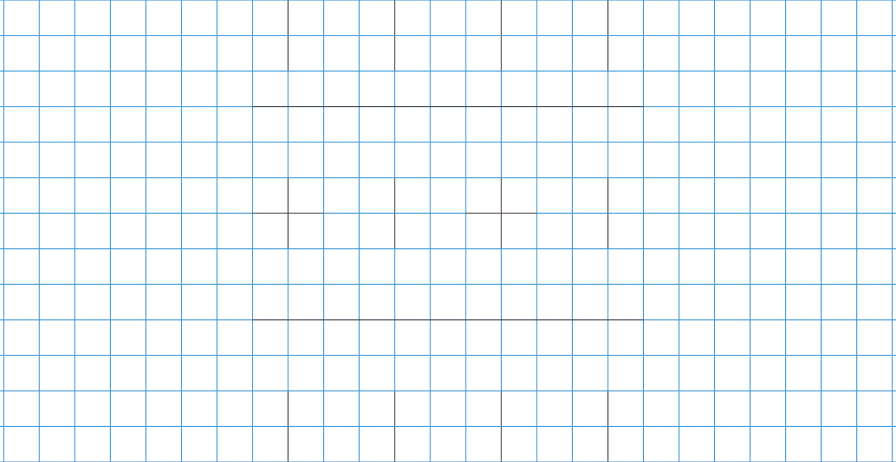
A WebGL 2 fragment shader for this pattern:

```glsl
#version 300 es
precision highp float;

uniform vec2 u_resolution;
out vec4 fragColor;

const float ROWS = 13.0;
const float MIDDLE_COLUMN = 12.5;
const float LINE_WIDTH = 0.0295; // in cells
const vec3 PAPER = vec3(1.0);
const vec3 BLUE = vec3(0.27, 0.61, 0.85);
const vec3 SLATE = vec3(0.20, 0.25, 0.32);
const vec3 WARM_GREY = vec3(0.36, 0.32, 0.32);

float hash(float n) {
    return fract(sin(n * 12.9898) * 43758.5453);
}

// Share of a pixel covered by a line whose centre is at distance d
float lineCoverage(float d, float width, float pixel) {
    float low = max(d - 0.5 * pixel, -0.5 * width);
    float high = min(d + 0.5 * pixel, 0.5 * width);
    return clamp((high - low) / pixel, 0.0, 1.0);
}

// Smooth mask of the span from a to b
float span(float v, float a, float b, float pixel) {
    return clamp((v - a) / pixel + 0.5, 0.0, 1.0)
         * clamp((b - v) / pixel + 0.5, 0.0, 1.0);
}

// True where the line index is start plus a multiple of period
bool onPeriod(float index, float start, float period) {
    return mod(index - start + 0.5, period) < 1.0;
}

// Short dark strokes on every third column of the middle block
float columnAccent(float column, float y, float pixel) {
    if (column < 7.5 || column > 17.5 || !onPeriod(column, 8.0, 3.0)) return 0.0;
    float mask = 0.0;
    for (int i = 0; i < 3; i++) {
        float centre = max(6.0 * float(i), 1.0);
        mask = max(mask, span(y, centre - 1.0, centre + 1.0, pixel));
    }
    return mask;
}

// Two long dark rows, with a pair of short strokes between them
float rowAccent(float row, float x, float pixel) {
    if (onPeriod(row, 3.0, 6.0)) return span(x, 7.0, 18.0, pixel);
    if (abs(row - 6.0) > 0.5) return 0.0;
    return max(span(x, 7.0, 9.0, pixel), span(x, 13.0, 15.0, pixel));
}

// Slight change of strength from line to line
vec3 gridInk(float seed) {
    return mix(BLUE, PAPER, 0.14 * hash(seed) - 0.05);
}

void main() {
    // Cell coordinates, with rows counted down from the top
    float pixel = ROWS / u_resolution.y;
    vec2 p = vec2(gl_FragCoord.x - 0.5 * u_resolution.x,
                  u_resolution.y - gl_FragCoord.y) * pixel;
    p.x += MIDDLE_COLUMN;
    vec2 index = floor(p + 0.5);
    vec2 offset = p - index;

    // Ink of the nearest column and row
    vec3 columnDark = abs(index.x - MIDDLE_COLUMN) < 2.0 ? WARM_GREY : SLATE;
    vec3 rowDark = abs(index.y - 6.0) < 0.5 ? WARM_GREY : SLATE;
    vec3 columnInk = mix(gridInk(index.x + 3.0), columnDark,
                         columnAccent(index.x, p.y, pixel));
    vec3 rowInk = mix(gridInk(index.y + 51.0), rowDark,
                      rowAccent(index.y, p.x, pixel));

    // Lines over the paper
    vec3 color = mix(PAPER, columnInk, lineCoverage(offset.x, LINE_WIDTH, pixel));
    color = mix(color, rowInk, lineCoverage(offset.y, LINE_WIDTH, pixel));
    fragColor = vec4(color, 1.0);
}
```
